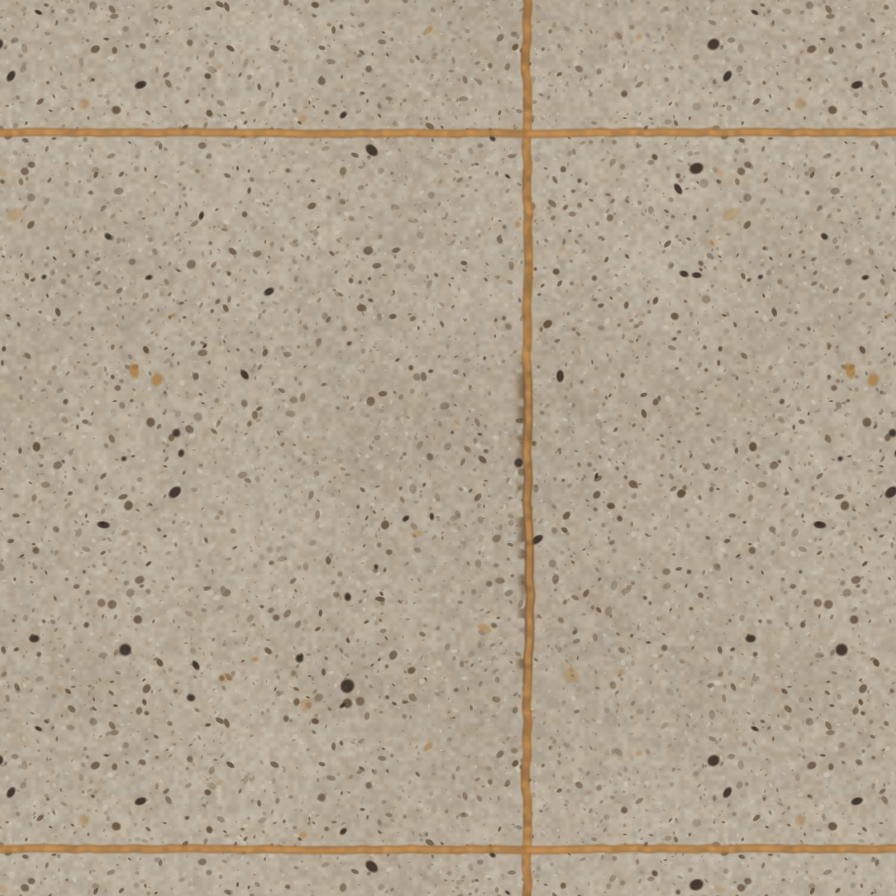
This texture is drawn by a Shadertoy shader. Its source:

```glsl
// Square slabs of speckled beige stone divided by thin, rusty orange joints.
#define TILE 0.7995               // slab pitch, in canvas heights
#define CORNER vec2(0.591, 0.052) // a crossing of two joints
#define GRAIN 150.0               // fine grains across a slab
#define PITS 54.0                 // cells of dark pits across a slab
#define CHIPS 76.0                // cells of pale chips across a slab
#define JOINT_X 0.0050            // half width of the upright joints
#define JOINT_Y 0.0046            // half width of the level joints
#define STONE_LIGHT vec3(0.745, 0.705, 0.635)
#define STONE_DARK vec3(0.645, 0.595, 0.520)
#define PIT_COLOR vec3(0.34, 0.27, 0.19)
#define RUST vec3(0.70, 0.50, 0.28)
#define SOIL vec3(0.40, 0.31, 0.21)

float hash(vec2 cell, float seed) {
    vec3 q = fract(vec3(cell.xyx + seed * 17.3) * vec3(0.1031, 0.1030, 0.0973));
    q += dot(q, q.yzx + 33.33);
    return fract((q.x + q.y) * q.z);
}

// Value noise with n cells per slab, wrapping at slab borders.
float noise(vec2 tile, float n, float seed) {
    vec2 p = tile * n, i = floor(p), f = fract(p);
    f = f * f * (3.0 - 2.0 * f);
    vec2 a = mod(i, n), b = mod(i + 1.0, n);
    return mix(mix(hash(a, seed), hash(vec2(b.x, a.y), seed), f.x),
               mix(hash(vec2(a.x, b.y), seed), hash(b, seed), f.x), f.y);
}

// Scattered tilted ovals: x is coverage, y a random value of the strongest one.
vec2 specks(vec2 tile, float n, float chance, float seed) {
    vec2 p = tile * n, i = floor(p), result = vec2(0.0);
    float pixel = n / (TILE * iResolution.y);
    for (int y = -1; y <= 1; y++)
    for (int x = -1; x <= 1; x++) {
        vec2 cell = i + vec2(x, y), id = mod(cell, n);
        if (hash(id, seed) > chance) continue;
        vec2 d = p - cell - vec2(hash(id, seed + 1.0), hash(id, seed + 2.0));
        float angle = 6.2832 * hash(id, seed + 3.0), size = hash(id, seed + 4.0);
        d = mat2(cos(angle), sin(angle), -sin(angle), cos(angle)) * d;
        d.y *= 1.0 + hash(id, seed + 5.0);
        float radius = mix(0.12, 0.36, size * size);
        float edge = 0.07 + 0.6 * pixel;
        float cover = 1.0 - smoothstep(radius - edge, radius + edge, length(d));
        if (cover > result.x) result = vec2(cover, hash(id, seed + 6.0));
    }
    return result;
}

// Mottled stone with grains, chips, pits and a few ochre flecks.
vec3 stone(vec2 tile) {
    float cloud = noise(tile, 5.0, 1.0) * 0.6 + noise(tile, 13.0, 2.0) * 0.4;
    float grain = noise(tile, GRAIN, 3.0) * 0.6 + noise(tile, GRAIN * 0.6, 4.0) * 0.4;
    float tone = 0.58 + 1.1 * (grain - 0.5) + 0.55 * (cloud - 0.5);
    vec3 color = mix(STONE_DARK, STONE_LIGHT, clamp(tone, -0.3, 1.25));
    color += vec3(0.018, 0.003, -0.018) * (noise(tile, 60.0, 5.0) - 0.5);

    vec2 chip = specks(tile, CHIPS, 0.35, 10.0);
    color = mix(color, vec3(0.81, 0.78, 0.72), chip.x * chip.y * 0.65);

    vec2 stain = specks(tile, PITS * 1.6, 0.38, 20.0);
    color = mix(color, vec3(0.49, 0.43, 0.34), stain.x * stain.y * 0.65);

    float crowding = mix(0.20, 0.52, noise(tile, 9.0, 6.0));
    vec2 pit = specks(tile, PITS, 0.45, 30.0);
    float depth = mix(0.25, 0.85, pit.y) * smoothstep(0.1, 0.4, crowding);
    color = mix(color, PIT_COLOR, pit.x * depth);

    vec2 hole = specks(tile, 36.0, 0.025, 40.0);
    color = mix(color, vec3(0.16, 0.12, 0.09), hole.x * 0.8);
    vec2 fleck = specks(tile, 28.0, 0.025, 50.0);
    return mix(color, vec3(0.65, 0.47, 0.22), fleck.x * mix(0.2, 0.7, fleck.y));
}

void mainImage(out vec4 fragColor, in vec2 fragCoord) {
    vec2 tile = (fragCoord / iResolution.y - CORNER) / TILE;
    vec3 color = stone(tile);
    float pixel = 1.0 / iResolution.y;

    // Signed distance to the nearest joints, with a wavering course.
    vec2 d = (fract(tile + 0.5) - 0.5) * TILE;
    vec2 alongX = vec2(tile.x, 0.0), alongY = vec2(0.0, tile.y);
    d.x += 0.008 * (noise(alongY, 6.0, 60.0) - 0.5) + 0.003 * (noise(alongY, 45.0, 61.0) - 0.5);
    d.y += 0.002 * (noise(alongX, 7.0, 62.0) - 0.5) + 0.0015 * (noise(alongX, 60.0, 63.0) - 0.5);

    // Dark soil gathered in patches, mostly left of the upright joints.
    float patches = smoothstep(0.35, 0.8, noise(alongY, 11.0, 64.0));
    float crumbs = smoothstep(0.3, 0.7, noise(tile, 85.0, 65.0));
    float left = smoothstep(-0.017, -0.005, d.x) * (1.0 - smoothstep(-0.005, 0.0, d.x));
    color = mix(color, SOIL, left * patches * crumbs * 0.7);

    // Rust filling with a streaked core and shaded rims.
    vec2 halfWidth = vec2(JOINT_X, JOINT_Y);
    vec2 soft = vec2(0.0015 + 0.5 * pixel);
    vec2 fill = 1.0 - smoothstep(halfWidth - soft, halfWidth + soft, abs(d));
    vec2 rim = smoothstep(halfWidth * 0.25, halfWidth, abs(d));
    float wear = noise(tile, 110.0, 66.0);
    vec3 level = mix(RUST * (0.92 + 0.2 * wear), SOIL, rim.y * 0.35);
    vec3 upright = mix(RUST * (0.82 + 0.28 * wear), SOIL, rim.x * mix(0.3, 0.75, patches));
    color = mix(color, upright, fill.x * 0.92);
    color = mix(color, level, fill.y * 0.90);

    fragColor = vec4(clamp(color, 0.0, 1.0), 1.0);
}
```
